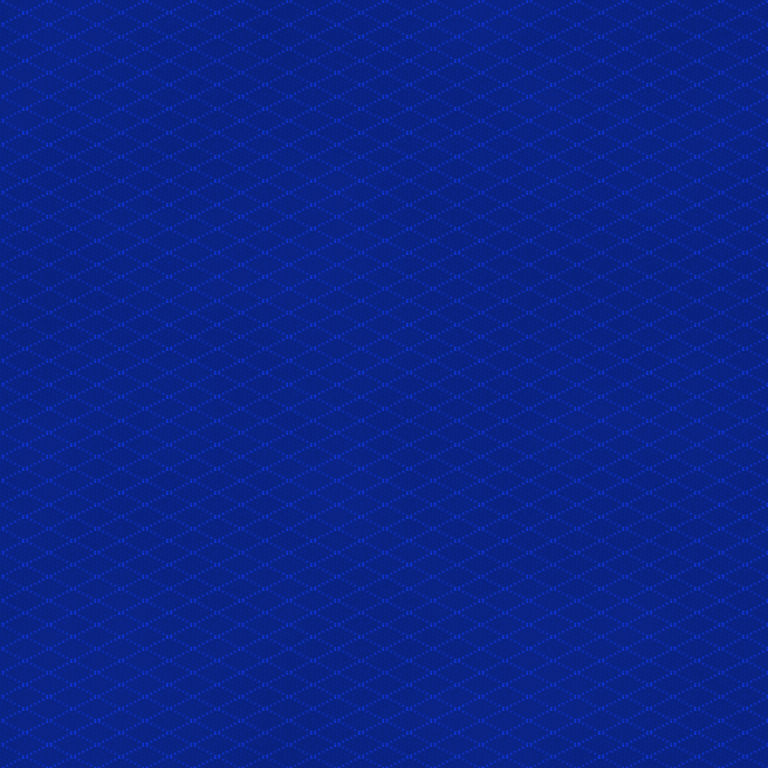
A Shadertoy shader for this texture:

```glsl
const vec2 REPEATS = vec2(16.0, 32.0);    // diamonds across and down
const float DOTS_PER_EDGE = 6.0;
const float DOT_RADIUS = 0.0016;
const vec2 LATTICE_SHIFT = vec2(0.0016, -0.0009);

const vec3 CLOTH = vec3(0.037, 0.135, 0.510);
const vec3 THREAD = vec3(0.060, 0.205, 0.840);

float hash(vec2 p) {
    vec3 q = fract(p.xyx * vec3(0.1031, 0.1030, 0.0973));
    q += dot(q, q.yzx + 33.33);
    return fract((q.x + q.y) * q.z);
}

vec2 gradientAt(vec2 cell, vec2 period) {
    float angle = 6.28319 * hash(mod(cell, period));
    return vec2(cos(angle), sin(angle));
}

// Gradient noise that wraps after "period" cells
float gradientNoise(vec2 p, vec2 period) {
    vec2 i = floor(p);
    vec2 f = p - i;
    vec2 w = f * f * f * (f * (f * 6.0 - 15.0) + 10.0);
    vec2 e = vec2(1.0, 0.0);
    float a = dot(gradientAt(i, period), f);
    float b = dot(gradientAt(i + e.xy, period), f - e.xy);
    float c = dot(gradientAt(i + e.yx, period), f - e.yx);
    float d = dot(gradientAt(i + e.xx, period), f - e.xx);
    return mix(mix(a, b, w.x), mix(c, d, w.x), w.y);
}

// Diagonal lattice coordinates: diamond edges lie on whole numbers
vec2 toLattice(vec2 uv) {
    vec2 p = uv * REPEATS;
    return vec2(p.x + p.y, p.x - p.y);
}

vec2 toCanvas(vec2 lattice) {
    return 0.5 * vec2(lattice.x + lattice.y, lattice.x - lattice.y) / REPEATS;
}

// Random value per dot, identical on opposite canvas edges
float dotVariation(vec2 center) {
    vec2 steps = REPEATS * 4.0 * DOTS_PER_EDGE;
    return hash(mod(round(toCanvas(center) * steps), steps));
}

// Soft round stitch with a slightly random strength
float stitch(vec2 lattice, vec2 center, float radius, float pixel, float variation) {
    float d = length(toCanvas(lattice - center));
    float mask = 1.0 - smoothstep(radius - 0.6 * pixel, radius + 0.6 * pixel, d);
    return mask * (1.0 - variation * dotVariation(center));
}

void mainImage(out vec4 fragColor, in vec2 fragCoord) {
    vec2 uv = fragCoord / iResolution.xy;
    float pixel = 1.0 / min(iResolution.x, iResolution.y);
    vec2 lattice = toLattice(uv - LATTICE_SHIFT);

    // Nearest edge and nearest stitch along each diagonal
    vec2 edge = round(lattice);
    vec2 along = (floor(lattice * DOTS_PER_EDGE) + 0.5) / DOTS_PER_EDGE;

    float rising = stitch(lattice, vec2(along.x, edge.y), DOT_RADIUS, pixel, 0.3);
    float falling = stitch(lattice, vec2(edge.x, along.y), DOT_RADIUS, pixel, 0.3);
    float ground = stitch(lattice, along, DOT_RADIUS, pixel, 0.9);

    // Crossings are brighter than the edges between them
    float crossing = 1.0 - smoothstep(0.10, 0.30, length(lattice - edge));
    float outline = max(rising * 0.75, falling * 0.60) * (1.0 + 0.40 * crossing);
    float weave = max(outline, ground * 0.16);

    // Faint uneven dye
    float dye = gradientNoise(uv * 4.0, vec2(4.0))
              + 0.5 * gradientNoise(uv * vec2(10.0, 12.0), vec2(10.0, 12.0));
    vec3 color = mix(CLOTH, THREAD, weave) * (1.0 + 0.04 * dye);
    fragColor = vec4(color, 1.0);
}
```
